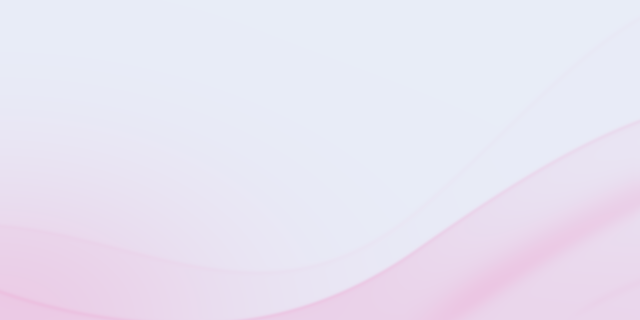
Reproduce this background procedurally as a WebGL 1 fragment shader.

```glsl
precision highp float;
uniform vec2 u_resolution;

// Cubic through knots a and b, each holding (x, height, slope)
float segment(float x, vec3 a, vec3 b) {
  float w = b.x - a.x;
  float t = clamp((x - a.x) / w, 0.0, 1.0);
  float s = 1.0 - t;
  return mix(a.y, b.y, t * t * (3.0 - 2.0 * t)) + w * t * s * (a.z * s - b.z * t);
}

float wave(float x, vec3 a, vec3 b, vec3 c, vec3 d) {
  if (x < b.x) return segment(x, a, b);
  if (x < c.x) return segment(x, b, c);
  return segment(x, c, d);
}

float upperWave(float x) {
  return wave(x, vec3(0.0, 0.294, -0.15), vec3(0.404, 0.148, 0.0),
              vec3(0.65, 0.336, 1.65), vec3(1.0, 0.943, 1.15));
}

float lowerWave(float x) {
  return wave(x, vec3(0.0, 0.089, -0.7), vec3(0.3, -0.012, 0.0),
              vec3(0.65, 0.216, 1.4), vec3(1.0, 0.622, 0.75));
}

float ribbonWave(float x) {
  return segment(x, vec3(0.64, -0.07, 1.4), vec3(1.0, 0.375, 0.95));
}

// Signed distance above a curve, from its height and the height a step further
float above(float y, float h, float hNext) {
  float slope = (hNext - h) / 0.01 * 0.5;
  return (y - h) * inversesqrt(1.0 + slope * slope);
}

float glow(float d, float width) {
  return exp(-d * d / (width * width));
}

void main() {
  vec2 uv = gl_FragCoord.xy / u_resolution;
  float x = uv.x;
  float y = uv.y;
  float soft = 1.0 / u_resolution.y;

  float upper = above(y, upperWave(x), upperWave(x + 0.01));
  float lower = above(y, lowerWave(x), lowerWave(x + 0.01));
  float ribbon = above(y, ribbonWave(x), ribbonWave(x + 0.01));

  // Haze from the lower left corner
  float pink = 0.02 + 0.55 * exp(-8.0 * x * x - 4.5 * y * y);
  pink += 0.05 * (1.0 - smoothstep(0.0, 0.9, y)) * (1.0 - x);

  // Translucent sheets under the two waves
  float upperSheet = 1.0 - smoothstep(-soft, 0.006 + soft, upper);
  float lowerSheet = 1.0 - smoothstep(-soft, 0.006 + soft, lower);
  pink += upperSheet * mix(0.07, 0.025, smoothstep(0.4, 0.8, x));
  float depth = 1.0 - smoothstep(0.0, 0.6, y);
  pink += lowerSheet * mix(0.04, 0.13 + 0.3 * depth, smoothstep(0.1, 0.6, x));

  // Fine rims, with a wider glow beneath the lower one
  pink += 0.06 * glow(upper, 0.006 + soft);
  pink += 0.16 * glow(lower, 0.005 + soft);
  pink += 0.06 * lowerSheet * exp(min(lower, 0.0) * 35.0);

  // Broad ribbon, softer above than below
  float ribbonWidth = ribbon > 0.0 ? 0.07 : 0.04;
  pink += 0.34 * glow(ribbon, ribbonWidth) * smoothstep(0.56, 0.76, x);

  // Small fold in the lower right corner
  float fold = y - segment(x, vec3(0.88, -0.01, 1.4), vec3(1.0, 0.118, 0.8));
  pink += 0.09 * glow(fold, 0.012 + soft) * smoothstep(0.87, 0.94, x);

  vec3 paleBlue = vec3(0.91, 0.932, 0.972);
  vec3 rose = vec3(0.925, 0.74, 0.87);
  gl_FragColor = vec4(mix(paleBlue, rose, clamp(pink, 0.0, 1.0)), 1.0);
}
```
